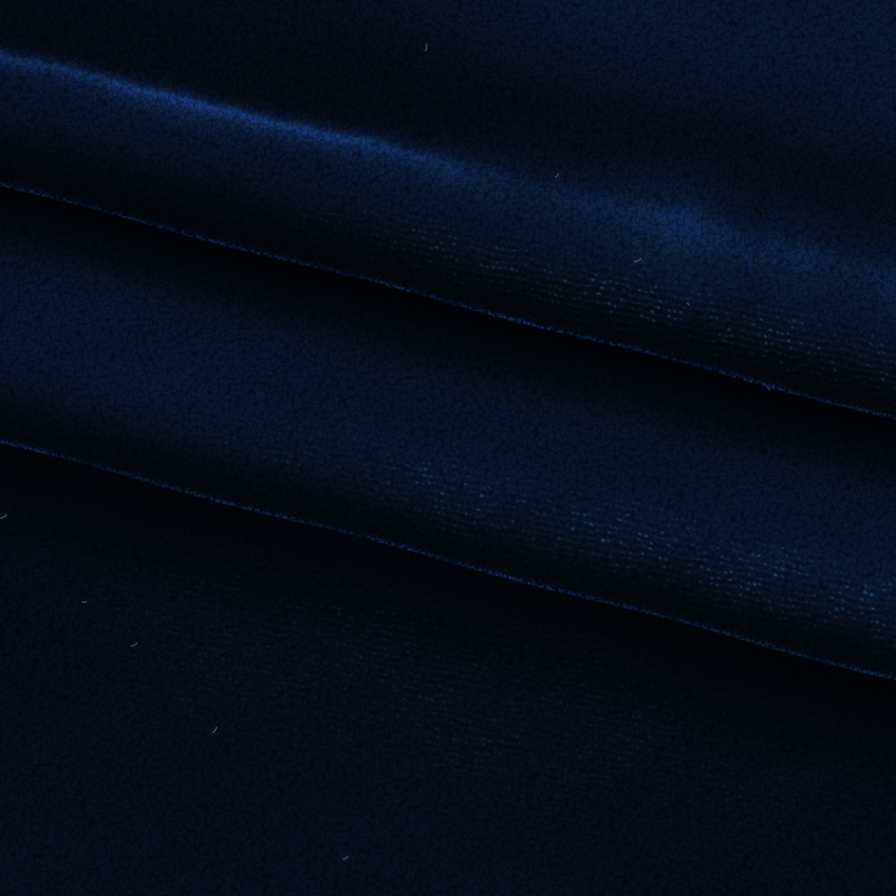
Write a Shadertoy shader that draws this texture.

```glsl
// Dark blue velvet draped in two diagonal folds, with lit pile and stray fibres.

const vec3  DYE          = vec3(0.175, 0.48, 1.0);   // colour per unit of light
const vec3  GLINT_COLOR  = vec3(0.08, 0.18, 0.25);
const vec3  LINT_COLOR   = vec3(0.32, 0.36, 0.40);
const vec2  UPPER_EDGE   = vec2(0.792, -0.261);      // height at left, slope
const vec2  LOWER_EDGE   = vec2(0.505, -0.265);
const vec2  RIDGE        = vec2(0.939, -0.243);
const float UPPER_HEIGHT = 0.15;
const float LOWER_HEIGHT = 0.288;
const float PILE_SCALE   = 185.0;
const float PILE_DEPTH   = 0.62;
const float GRAIN_SCALE  = 400.0;
const float GRAIN_DEPTH  = 0.3;
const float ROW_COUNT    = 125.0;
const float ROW_SLOPE    = 0.2;
const float RIM_WIDTH    = 0.0024;
const int   LINT_COUNT   = 10;

float hash(vec2 p) {
    vec3 q = fract(vec3(p.xyx) * 0.1031);
    q += dot(q, q.yzx + 33.33);
    return fract((q.x + q.y) * q.z);
}

float bell(float x, float center, float width) {
    float t = (x - center) / width;
    return exp(-t * t);
}

// Distance to the nearest jittered cell point
float cellular(vec2 p) {
    vec2 cell = floor(p), f = fract(p);
    float nearest = 2.0;
    for (int j = -1; j <= 1; j++)
    for (int i = -1; i <= 1; i++) {
        vec2 o = vec2(i, j), id = cell + o;
        vec2 d = o + vec2(hash(id), hash(id + 57.0)) - f;
        nearest = min(nearest, dot(d, d));
    }
    return sqrt(nearest);
}

float softWaves(vec2 p) {
    return 0.5 * sin(p.x + 1.7 * sin(p.y * 0.8)) + 0.3 * sin(2.3 * p.y - p.x * 1.4)
         + 0.2 * sin(4.1 * p.x + 2.9 * p.y);
}

float heightAbove(vec2 line, vec2 p) {
    return p.y - line.x - line.y * p.x - 0.0015 * sin(p.x * 19.0);
}

// Thin light along a fold's lower edge, frayed into tufts
float rim(float d, vec2 p) {
    float tuft = 1.0 - smoothstep(0.1, 0.75, cellular(p * 230.0));
    float patchy = 0.6 + 0.4 * softWaves(vec2(p.x * 33.0, p.x * 17.0));
    float spread = bell(d, 0.002, RIM_WIDTH) + 0.25 * bell(d, 0.004, 0.006);
    return spread * (0.03 + 0.24 * tuft * patchy);
}

float upperLight(float edge, float ridge, float x) {
    float right = smoothstep(0.35, 0.8, x);
    float front = 0.04 + 0.095 * smoothstep(0.05, 0.75, edge / UPPER_HEIGHT);
    float back = 0.082 + 0.02 * smoothstep(0.05, 0.16, ridge)
               + 0.07 * smoothstep(0.09, 0.22, ridge) * smoothstep(0.2, 0.75, x);
    float light = mix(front, back, smoothstep(-0.015, 0.02, ridge));
    float crest = 0.09 + 0.09 * bell(x, 0.27, 0.22) + 0.06 * bell(x, 0.76, 0.05)
                + 0.02 * softWaves(vec2(x * 38.0, x * 17.0));
    float reach = ridge > 0.0 ? mix(0.008, 0.045, right) : mix(0.02, 0.055, right);
    float streak = 0.08 * bell(ridge, -0.002, 0.006) * (1.0 - smoothstep(0.4, 0.55, x));
    return light + crest * exp(-pow(abs(ridge) / reach, 1.3)) + streak;
}

float middleLight(float edge, float x) {
    float m = edge / LOWER_HEIGHT;
    float body = smoothstep(0.0, 0.42, m) * (1.0 - smoothstep(0.6, 1.0, m));
    return 0.022 + 0.025 * (1.0 - smoothstep(0.1, 0.6, m))
         + body * (0.115 + 0.02 * bell(x, 0.0, 0.3) + 0.015 * x);
}

float bottomLight(float edge, float x) {
    return 0.024 + 0.062 * smoothstep(0.0, 0.15, -edge)
         + 0.014 * smoothstep(0.12, 0.45, -edge) + 0.008 * bell(x, 0.4, 0.35);
}

// Short uneven stitches on loosely woven rows
float glints(vec2 p) {
    float sway = 0.25 * softWaves(p * 60.0);
    vec2 g = vec2(p.x * 150.0, (p.y + ROW_SLOPE * p.x) * ROW_COUNT + sway);
    g.x += 7.0 * hash(vec2(floor(g.y), 3.0));
    vec2 id = floor(g), f = fract(g) - 0.5;
    f -= 0.3 * (vec2(hash(id + 11.0), hash(id + 29.0)) - 0.5);
    float spark = pow(hash(id), 3.0) * bell(f.x, 0.0, 0.28) * bell(f.y, 0.0, 0.2);
    return 1.3 * spark + 0.16 * bell(f.y, 0.0, 0.25);
}

float lint(vec2 p, float px) {
    float mask = 0.0;
    for (int i = 0; i < LINT_COUNT; i++) {
        float n = float(i);
        vec2 center = vec2(fract(n * 0.618 + 0.15), fract(n * 0.381 + 0.28));
        float turn = 6.283 * hash(vec2(n, 7.0));
        float size = mix(0.001, 0.005, hash(vec2(n, 19.0)));
        vec2 axis = vec2(cos(turn), sin(turn)), d = p - center;
        float along = dot(d, axis);
        float across = dot(d, vec2(-axis.y, axis.x)) + along * along * 40.0;
        float dist = length(vec2(max(abs(along) - size, 0.0), across));
        mask = max(mask, 1.0 - smoothstep(0.0003, 0.0006 + px, dist));
    }
    return mask;
}

void mainImage(out vec4 fragColor, in vec2 fragCoord) {
    vec2 p = fragCoord / iResolution.xy;
    float px = 1.0 / iResolution.y;
    float upper = heightAbove(UPPER_EDGE, p), lower = heightAbove(LOWER_EDGE, p);
    float ridge = heightAbove(RIDGE, p) + 0.002 * softWaves(p * 45.0);
    float onUpper = smoothstep(-px, px, upper), onLower = smoothstep(-px, px, lower);

    // Fold shading, stacked from bottom to top
    float light = mix(bottomLight(lower, p.x), middleLight(lower, p.x) + rim(lower, p), onLower);
    light = mix(light, upperLight(upper, ridge, p.x) + rim(upper, p), onUpper);

    // Pile grain and broad brushed variation
    float pile = cellular(p * PILE_SCALE + 0.6 * softWaves(p * 90.0));
    float grain = hash(floor(p * GRAIN_SCALE)) - 0.5;
    light *= 1.0 + PILE_DEPTH * (0.5 - pile) + GRAIN_DEPTH * grain;
    light *= 1.0 + 0.05 * softWaves(p * vec2(14.0, 23.0));
    vec3 color = DYE * light;

    // Glint bands on the turning slopes
    float band = onUpper * bell(upper, 0.06, 0.03) * smoothstep(0.2, 0.7, p.x);
    band += (1.0 - onUpper) * onLower * bell(lower, 0.077, 0.036) * smoothstep(0.05, 0.75, p.x);
    band += (1.0 - onLower) * 0.35 * bell(lower, -0.15, 0.1) * bell(p.x, 0.5, 0.4);
    color += GLINT_COLOR * band * glints(p) * (0.8 + 0.4 * softWaves(p * 31.0));

    color = mix(color, LINT_COLOR, 0.65 * lint(p, px));
    fragColor = vec4(max(color, 0.0), 1.0);
}
```
